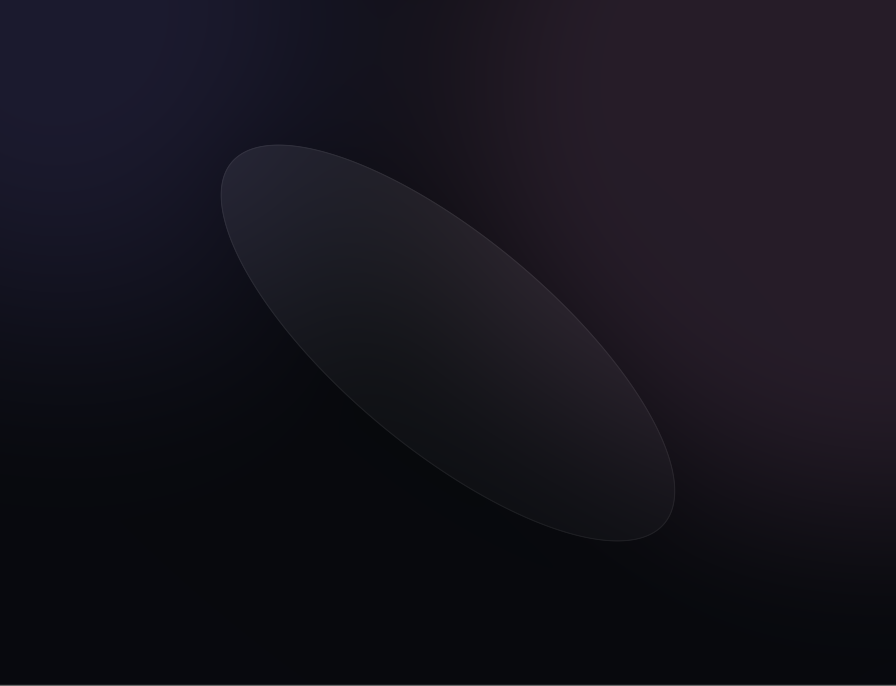
Give the GLSL for this background, as a WebGL 2 fragment shader.

```glsl
#version 300 es
precision highp float;

uniform vec2 u_resolution;
out vec4 fragColor;

// Lengths are in units of the canvas height
const vec3 BASE = vec3(0.031, 0.037, 0.053);
const vec3 INDIGO = vec3(0.107, 0.102, 0.182);
const vec3 PLUM = vec3(0.148, 0.110, 0.157);
const vec3 FLOOR_LINE = vec3(0.42);

const vec2 INDIGO_CENTER = vec2(0.10, 0.966);
const vec2 INDIGO_RANGE = vec2(0.10, 0.73);
const vec2 INDIGO_STRETCH = vec2(1.0, 1.0);
const vec2 PLUM_CENTER = vec2(1.293, 0.847);
const vec2 PLUM_RANGE = vec2(0.36, 0.81);
const vec2 PLUM_STRETCH = vec2(1.11, 1.0);

const vec2 LENS_CENTER = vec2(0.653, 0.5);
const vec2 LENS_RADII = vec2(0.4116, 0.1553);
const float LENS_ANGLE = -0.695;
const vec2 LENS_SPAN = vec2(0.21, 0.79);
const vec2 LENS_ALPHA = vec2(0.024, 0.063);
const float EDGE_WIDTH = 0.0017;
const float EDGE_ALPHA = 0.055;
const float SHADOW_ALPHA = 0.10;
const float SHADOW_REACH = 0.08;
const float FLOOR_HEIGHT = 0.0017;

float glow(vec2 p, vec2 center, vec2 range, vec2 stretch) {
    return 1.0 - smoothstep(range.x, range.y, length((p - center) / stretch));
}

// Approximate signed distance to an axis-aligned ellipse
float ellipseDistance(vec2 p, vec2 radii) {
    float k = length(p / radii);
    float slope = length(p / (radii * radii));
    return k * (k - 1.0) / max(slope, 1e-4);
}

vec2 rotate(vec2 p, float angle) {
    float c = cos(angle), s = sin(angle);
    return vec2(c * p.x + s * p.y, c * p.y - s * p.x);
}

void main() {
    vec2 p = gl_FragCoord.xy / u_resolution.y;
    float pixel = 1.0 / u_resolution.y;

    // Two soft corner glows layered on a near-black base
    vec3 color = mix(BASE, INDIGO, glow(p, INDIGO_CENTER, INDIGO_RANGE, INDIGO_STRETCH));
    color = mix(color, PLUM, glow(p, PLUM_CENTER, PLUM_RANGE, PLUM_STRETCH));

    // Tilted glass lens with a faint shadow around it
    vec2 q = rotate(p - LENS_CENTER, LENS_ANGLE);
    float d = ellipseDistance(q, LENS_RADII);
    float inside = 1.0 - smoothstep(-0.5 * pixel, 0.5 * pixel, d);
    float shadow = SHADOW_ALPHA * exp(-max(d, 0.0) / SHADOW_REACH);
    color *= 1.0 - shadow * (1.0 - inside);
    float sheen = smoothstep(LENS_SPAN.x, LENS_SPAN.y, p.y);
    color = mix(color, vec3(1.0), inside * mix(LENS_ALPHA.x, LENS_ALPHA.y, sheen));

    // Hairline around the lens
    float halfWidth = 0.5 * EDGE_WIDTH;
    float offset = abs(d + halfWidth);
    float edge = 1.0 - smoothstep(halfWidth - 0.5 * pixel, halfWidth + 0.5 * pixel, offset);
    color = mix(color, vec3(1.0), EDGE_ALPHA * edge);

    // Thin line along the bottom
    float line = clamp((FLOOR_HEIGHT - p.y) / pixel + 0.5, 0.0, 1.0);
    color = mix(color, FLOOR_LINE, line);

    fragColor = vec4(color, 1.0);
}
```
